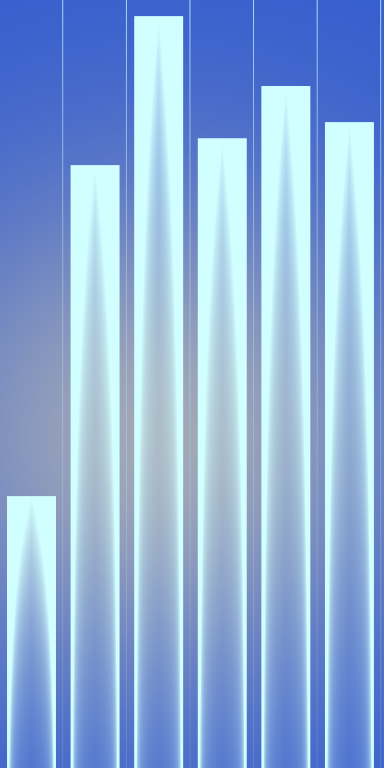
Give the GLSL for this background, as a WebGL 2 fragment shader.

```glsl
#version 300 es
precision highp float;
// Glowing pale bars with soft inner spires over a blue field with a warm haze.

#define PITCH 0.1656          // column spacing, in canvas widths
#define SHIFT 0.0021          // offset of the first divider
#define BAR_CENTER 0.508      // bar centre inside a column
#define BAR_HALF 0.385        // bar half width inside a column
#define LINE_HALF 0.0014      // divider half width
#define SPIRE_DECAY 3.0       // how fast the edge light fades downward
#define HAZE_CENTER vec2(0.42, 0.43)
#define HAZE_FALLOFF 2.0

uniform vec2 u_resolution;
out vec4 outColor;

const vec3 BLUE = vec3(0.20, 0.36, 0.81);
const vec3 BEIGE = vec3(0.63, 0.66, 0.72);
const vec3 ICE = vec3(0.82, 1.0, 1.0);
const float TOPS[6] = float[6](0.354, 0.785, 0.979, 0.820, 0.888, 0.841);

// Coverage of a region whose signed distance is negative inside.
float cover(float dist, float pixel) {
    return clamp(0.5 - dist / pixel, 0.0, 1.0);
}

vec3 background(vec2 uv) {
    vec2 d = (uv - HAZE_CENTER) * vec2(1.0, 2.0);
    return mix(BLUE, BEIGE, exp(-HAZE_FALLOFF * dot(d, d)));
}

// Light pours in from the sides and thins toward the foot of the bar.
float spireLight(float across, float depth) {
    float reach = 0.04 + 0.96 * exp(-SPIRE_DECAY * depth);
    return min(1.0, reach / max(1.0 - across, 0.001));
}

void main() {
    vec2 uv = gl_FragCoord.xy / u_resolution;
    vec2 pixel = 1.0 / u_resolution;
    vec3 color = background(uv);

    // Column coordinates
    float column = (uv.x + SHIFT) / PITCH;
    float local = fract(column);
    float top = TOPS[clamp(int(floor(column)), 0, 5)];

    // Dividers, fading downward
    float lineDist = min(local, 1.0 - local) * PITCH;
    float lineMask = smoothstep(LINE_HALF + pixel.x * 0.5, 0.0, lineDist);
    color = mix(color, ICE, lineMask * (0.08 + 0.65 * exp(-2.5 * (1.0 - uv.y))));

    // Bars
    float offset = abs(local - BAR_CENTER);
    float mask = cover((offset - BAR_HALF) * PITCH, pixel.x) * cover(uv.y - top, pixel.y);
    float depth = clamp(1.0 - uv.y / top, 0.0, 1.0);
    float light = spireLight(min(offset / BAR_HALF, 1.0), depth);
    color = mix(color, ICE, mask * light);

    outColor = vec4(color, 1.0);
}
```
